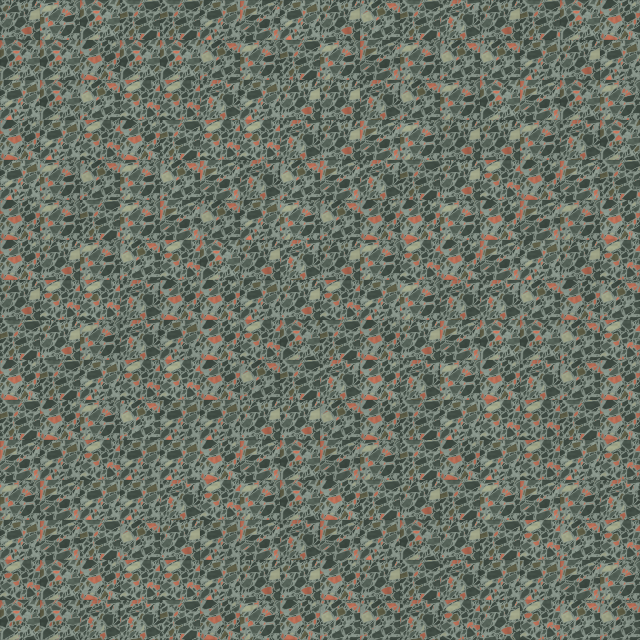
Write a WebGL 1 fragment shader that draws this texture.

```glsl
precision highp float;
// Terrazzo floor: 16 x 16 square tiles, each a window cut from one of a few slabs.
// Stone chips are inset Voronoi cells with random chops, laid in three sizes;
// smaller chips fill the mortar left between the larger ones.

uniform vec2 u_resolution;

const float TILES = 16.0;
const float SLAB_COUNT = 10.0;
const float CHIP_DENSITY = 3.3;     // large chips per tile side
const float DENSITY_STEP = 1.8;     // growth of density per layer
const float CHIP_PRESENCE = 0.68;
const float MIN_INSET = 0.07;
const float MAX_INSET = 0.20;
const float CLEARANCE = 0.022;      // mortar kept around larger chips
const float STRETCH = 0.78;
const float SEAM_WIDTH = 0.012;
const float SEAM_SHADE = 0.10;
const float ORANGE_SHARE = 0.13;
const float OLIVE_SHARE = 0.05;
const float BEIGE_SHARE = 0.03;

const vec3 MORTAR = vec3(0.53, 0.58, 0.54);
const vec3 DARK_GREEN = vec3(0.23, 0.275, 0.245);
const vec3 MID_GREEN = vec3(0.34, 0.39, 0.35);
const vec3 ORANGE = vec3(0.71, 0.42, 0.33);
const vec3 OLIVE = vec3(0.36, 0.36, 0.27);
const vec3 BEIGE = vec3(0.62, 0.64, 0.53);

float hash(vec2 p) {
  return fract(sin(dot(p, vec2(127.1, 311.7))) * 43758.5453);
}

vec2 hash2(vec2 p) {
  return vec2(hash(p), hash(p + vec2(37.2, 17.9)));
}

float noise(vec2 p) {
  vec2 i = floor(p), f = fract(p);
  f = f * f * (3.0 - 2.0 * f);
  return mix(mix(hash(i), hash(i + vec2(1, 0)), f.x),
             mix(hash(i + vec2(0, 1)), hash(i + vec2(1, 1)), f.x), f.y);
}

vec2 sitePoint(vec2 cell, float seed) {
  return cell + 0.1 + 0.8 * hash2(cell + seed);
}

// Signed distance to the chip of this cell (x) and two random traits (yz).
vec3 chipField(vec2 p, float seed) {
  vec2 home = floor(p), id = home, toSite = vec2(9.0);
  for (int j = -1; j <= 1; j++)
    for (int i = -1; i <= 1; i++) {
      vec2 cell = home + vec2(i, j);
      vec2 offset = sitePoint(cell, seed) - p;
      if (dot(offset, offset) < dot(toSite, toSite)) {
        toSite = offset;
        id = cell;
      }
    }

  float edge = 9.0;
  for (int j = -2; j <= 2; j++)
    for (int i = -2; i <= 2; i++) {
      vec2 cell = home + vec2(i, j);
      vec2 offset = sitePoint(cell, seed) - p;
      if (any(notEqual(cell, id)))
        edge = min(edge, dot(0.5 * (offset + toSite), normalize(offset - toSite)));
    }

  // Chop corners so the stones look broken.
  vec2 size = hash2(id + seed + 40.3);
  float d = mix(MIN_INSET, MAX_INSET, size.x * size.x) - edge;
  for (int k = 0; k < 3; k++) {
    vec2 chop = hash2(id + seed + 7.3 * float(k + 1));
    float angle = 6.2832 * chop.x;
    d = max(d, dot(-toSite, vec2(cos(angle), sin(angle))) - mix(0.24, 0.5, chop.y));
  }
  if (size.y > CHIP_PRESENCE) d = 1.0;
  return vec3(d, hash2(id + seed + 81.7));
}

vec3 chipColor(vec2 traits) {
  float kind = traits.x;
  if (kind < ORANGE_SHARE) return ORANGE * mix(0.9, 1.1, traits.y);
  if (kind < ORANGE_SHARE + OLIVE_SHARE) return OLIVE;
  if (kind > 1.0 - BEIGE_SHARE) return BEIGE;
  return mix(DARK_GREEN, MID_GREEN, traits.y * traits.y);
}

void main() {
  vec2 p = gl_FragCoord.xy / u_resolution * TILES;
  float aa = 0.7 * TILES / min(u_resolution.x, u_resolution.y);
  vec2 tile = floor(p), local = fract(p);
  float slab = floor(SLAB_COUNT * hash(tile + 3.7));
  vec2 q = local + slab * vec2(5.0, 3.0);

  // Speckled mortar
  float grain = noise(q * 26.0) - 0.5;
  vec3 color = MORTAR * (1.0 + 0.14 * grain + 0.06 * (noise(q * 6.0) - 0.5));

  // Chips from large to small
  vec2 rough = q + 0.018 * (vec2(noise(q * 13.0), noise(q * 13.0 + 50.0)) - 0.5);
  float taken = 9.0;
  for (int i = 0; i < 3; i++) {
    float layer = float(i);
    float density = CHIP_DENSITY * pow(DENSITY_STEP, layer);
    float angle = 0.45 + 0.35 * layer;
    float c = cos(angle), s = sin(angle);
    vec2 grid = vec2(c * rough.x + s * rough.y, c * rough.y - s * rough.x);
    grid *= density * vec2(STRETCH, 1.0 / STRETCH);
    vec3 chip = chipField(grid, 11.3 * layer);
    float d = max(chip.x / density, CLEARANCE - taken);
    vec3 stone = chipColor(chip.yz) * (1.0 + 0.16 * (noise(q * 17.0 + 9.0) - 0.5));
    color = mix(color, stone, 1.0 - smoothstep(-aa, aa, d));
    taken = min(taken, d);
  }

  // Faint joints and slight tone shift between tiles
  vec2 border = min(local, 1.0 - local);
  float seam = 1.0 - smoothstep(0.0, SEAM_WIDTH + aa, min(border.x, border.y));
  color *= 1.0 - SEAM_SHADE * seam;
  color *= 1.0 + 0.04 * (hash(tile + 61.0) - 0.5);
  gl_FragColor = vec4(color, 1.0);
}
```
